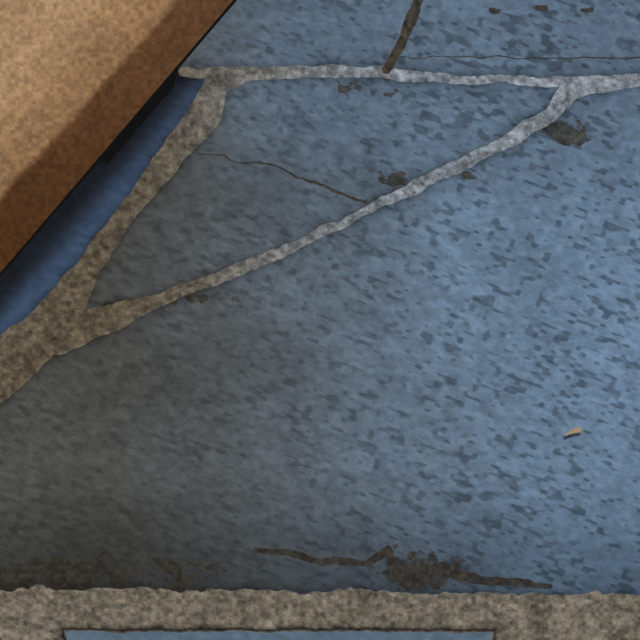
A WebGL 2 fragment shader for this texture:

```glsl
#version 300 es
precision highp float;
// Worn blue flagstones with pale mortar joints beside a tan stone step.
// Joints and cracks are tapered polylines bent by noise; the stone surface is
// a light gradient with slanted layered grain, flecks and ragged scars.
#define RAGGED 0.012
#define GRAIN 0.17
#define FLECKS 0.24
#define GRIT 0.50
#define RIM_SHADE 0.45
#define SOFT 0.0016

uniform vec2 u_resolution;
out vec4 fragColor;

// Polyline points: x, y, half width
const vec3 DIAGONAL[8] = vec3[8](
  vec3(1.02, .874, .008), vec3(.895, .866, .017), vec3(.859, .818, .011), vec3(.729, .746, .011),
  vec3(.560, .664, .007), vec3(.391, .586, .009), vec3(.247, .529, .011), vec3(.090, .475, .030));
const vec3 LEFT_JOINT[8] = vec3[8](
  vec3(.385, .883, .008), vec3(.335, .870, .020), vec3(.322, .825, .025), vec3(.260, .745, .020),
  vec3(.195, .665, .015), vec3(.135, .575, .021), vec3(.080, .490, .036), vec3(-.03, .400, .048));
const vec3 TOP_JOINT[8] = vec3[8](
  vec3(.285, .889, .007), vec3(.390, .885, .011), vec3(.500, .889, .009), vec3(.600, .886, .010),
  vec3(.680, .877, .008), vec3(.780, .876, .006), vec3(.900, .872, .009), vec3(1.02, .876, .009));
const vec3 LOW_CRACK[8] = vec3[8](
  vec3(.400, .142, .003), vec3(.460, .134, .006), vec3(.570, .116, .005), vec3(.606, .140, .008),
  vec3(.628, .100, .010), vec3(.695, .112, .009), vec3(.750, .092, .007), vec3(.860, .085, .004));
// Scars: centre and radii
const vec4 SCARS[8] = vec4[8](
  vec4(.620, .720, .052, .020), vec4(.560, .862, .050, .018), vec4(.865, .797, .050, .022),
  vec4(.725, .728, .025, .016), vec4(.300, .535, .070, .016), vec4(.180, .523, .060, .014),
  vec4(.640, .105, .085, .035), vec4(.130, .105, .200, .032));

float hash(vec2 p) {
  vec3 q = fract(vec3(p.xyx) * .1031);
  q += dot(q, q.yzx + 33.33);
  return fract((q.x + q.y) * q.z);
}
float noise(vec2 p) {
  vec2 i = floor(p), f = fract(p);
  f = f * f * (3. - 2. * f);
  return mix(mix(hash(i), hash(i + vec2(1, 0)), f.x),
             mix(hash(i + vec2(0, 1)), hash(i + 1.), f.x), f.y);
}
float fbm(vec2 p) {
  float sum = 0., amp = .53;
  for (int i = 0; i < 4; i++) {
    sum += amp * noise(p);
    p = mat2(1.6, 1.2, -1.2, 1.6) * p + 7.3;
    amp *= .5;
  }
  return sum;
}
// Signed distance to a segment with a half width at each end
float band(vec2 p, vec3 a, vec3 b) {
  vec2 d = b.xy - a.xy;
  float h = clamp(dot(p - a.xy, d) / dot(d, d), 0., 1.);
  return length(p - a.xy - d * h) - mix(a.z, b.z, h);
}
float ribbon(vec3 v[8], vec2 p) {
  float d = 1.;
  for (int i = 0; i < 7; i++) d = min(d, band(p, v[i], v[i + 1]));
  return d;
}
float inside(float d) { return 1. - smoothstep(-SOFT, SOFT, d); }

void main() {
  vec2 uv = gl_FragCoord.xy / u_resolution;
  vec2 wobble = vec2(fbm(uv * 32.), fbm(uv * 32. + 40.)) - .5;
  vec2 p = uv + RAGGED * wobble;
  vec2 slant = mat2(.94, .34, -.34, .94) * uv;
  float grain = fbm(slant * vec2(75., 130.)) - .5;
  float grit = fbm(uv * 150.) - .5;
  float cloud = fbm(uv * 7.) - .5;

  // Slab surface: warm grey at left, sky-lit blue at right
  float sky = smoothstep(.12, .95, uv.x + .14 * (uv.y - .45) + .15 * cloud);
  vec3 col = mix(vec3(.295, .298, .290), vec3(.405, .495, .590), sky);
  col = mix(col, vec3(.340, .405, .475), .75 * smoothstep(.55, .9, uv.y) * smoothstep(.25, .5, uv.x));
  col *= mix(.74, 1., smoothstep(.07, .28, uv.y)) * (1. + .16 * cloud);
  float fleck = smoothstep(.56, .78, noise(slant * vec2(85., 170.)) * .7 + .3 * noise(uv * 40.));
  col *= 1. + 2. * GRAIN * grain + .12 * grit - FLECKS * fleck * (.4 + .6 * sky);

  // Shaded slab strip next to the step
  float stepD = (.573 + 1.17 * uv.x - uv.y) / 1.539;
  float strip = inside(stepD - .088) * inside(uv.y - .887);
  vec3 stripCol = mix(vec3(.10, .11, .13), vec3(.25, .32, .42), smoothstep(.012, .07, stepD));
  col = mix(col, stripCol * (1. + .3 * grain + .4 * cloud), strip);

  // Scars, cracks and the row of pits
  vec3 earth = vec3(.205, .180, .150) * (1. + grit);
  float scar = 0.;
  for (int i = 0; i < 8; i++) {
    float r = length((p - SCARS[i].xy) / SCARS[i].zw);
    scar = max(scar, smoothstep(.02, .16, (1. - r) * .35 + wobble.y * .8 + grain * .5 - .05) * step(r, 1.4));
  }
  float crack = min(band(p, vec3(.31, .76, .0008), vec3(.43, .74, .0014)),
                    band(p, vec3(.43, .74, .0014), vec3(.57, .684, .0020)));
  crack = min(crack, ribbon(LOW_CRACK, p + .8 * RAGGED * wobble.yx));
  for (int i = 0; i < 3; i++) {
    float x = .772 + .074 * float(i);
    crack = min(crack, band(p, vec3(x - .006, .985, .004), vec3(x + .006, .985, .004)));
  }
  crack = min(crack, band(p, vec3(.62, .911, .0005), vec3(1.02, .908, .0012)));
  col = mix(col, earth, max(.7 * scar, .8 * inside(crack)));

  // Mortar joints with a dark rim
  float seam = ribbon(DIAGONAL, p), side = ribbon(LEFT_JOINT, p), top = ribbon(TOP_JOINT, p);
  float base = p.y - .083 + .012 * uv.x + .016 * wobble.x;
  float joint = min(min(seam, side), min(top, base));
  col *= 1. - RIM_SHADE * exp(-max(joint, 0.) * 150.) * (.6 + wobble.x);
  vec3 mortar = mix(vec3(.365, .325, .265), vec3(.500, .525, .550), smoothstep(.15, .65, uv.x));
  mortar = mix(mortar, vec3(.44, .41, .36), inside(base));
  mortar *= 1. + 1.5 * GRIT * grit + GRIT * grain + .3 * wobble.y;
  col = mix(col, mortar, inside(joint) * .93);
  float gap = min(band(p, vec3(.66, 1.02, .009), vec3(.635, .95, .008)),
                  band(p, vec3(.635, .95, .008), vec3(.605, .89, .007)));
  col = mix(col, earth * 1.15, .9 * inside(gap));

  // Next slab along the lower edge
  float slab = max(p.y - .017, max(.10 - p.x, p.x - .77));
  col *= 1. - .65 * exp(-abs(slab) * 280.);
  col = mix(col, vec3(.34, .41, .47) * (1. + .3 * grain), inside(slab + .004));

  // Chip of straw and its shadow
  col *= 1. - .5 * inside(band(p, vec3(.882, .316, .003), vec3(.906, .322, .003)));
  col = mix(col, vec3(.62, .54, .43), inside(band(p, vec3(.884, .321, .002), vec3(.906, .327, .004))));

  // Tan step: lit top, darker front, shadow gap beneath
  float overhang = smoothstep(.155, .17, uv.x) * (1. - smoothstep(.27, .28, uv.x));
  col = mix(col, vec3(.075, .070, .070), inside(stepD - .004 - .013 * overhang + .1 * RAGGED * wobble.x));
  float faceD = .69 + 1.107 * uv.x - uv.y + .01 * wobble.x;
  vec3 front = mix(vec3(.29, .185, .105), vec3(.36, .25, .165), smoothstep(.55, 1., uv.y));
  vec3 lit = mix(vec3(.54, .415, .295), vec3(.62, .50, .375), smoothstep(.0, .2, -faceD));
  vec3 stone = mix(front, lit, 1. - smoothstep(-.012, .012, faceD));
  stone *= 1. + .45 * grit + .25 * cloud;
  col = mix(col, stone, inside(stepD));
  fragColor = vec4(clamp(col, 0., 1.), 1.);
}
```
